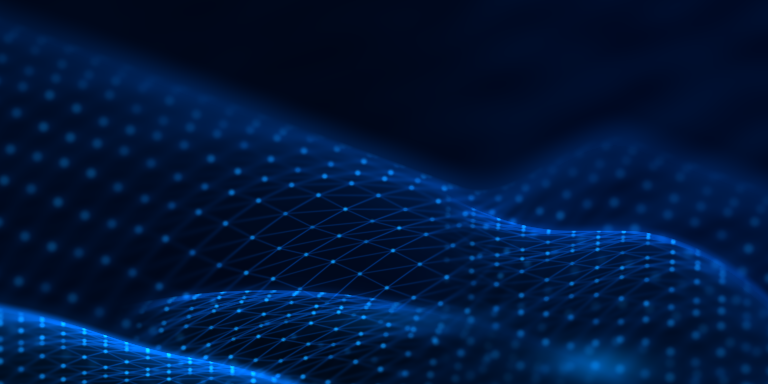
Give the GLSL for this background, as a WebGL 1 fragment shader.

```glsl
precision highp float;
// Glowing blue wire mesh folded into waves, seen with a shallow depth of field.
// Four sheets hang below ridge curves; each projects a sheared lattice, joined by
// threads and dots that blur away from a focus point, over a dim noisy backdrop.
uniform vec2 u_resolution;

float hash(vec2 p) {
  return fract(sin(dot(p, vec2(127.1, 311.7))) * 43758.5);
}

float gradientNoise(vec2 p) {
  vec2 i = floor(p), f = fract(p);
  vec2 s = f * f * (3.0 - 2.0 * f);
  vec4 n;
  for (int k = 0; k < 4; k++) {
    vec2 corner = vec2(mod(float(k), 2.0), floor(float(k) / 2.0));
    float angle = 6.2832 * hash(i + corner);
    float g = dot(vec2(cos(angle), sin(angle)), f - corner);
    if (k == 0) n.x = g;
    else if (k == 1) n.y = g;
    else if (k == 2) n.z = g;
    else n.w = g;
  }
  return mix(mix(n.x, n.y, s.x), mix(n.z, n.w, s.x), s.y);
}

// Upper silhouette of each sheet: 0 back, 1 right, 2 middle, 3 front left
float ridge(int sheet, float x) {
  if (sheet == 0) return 0.96 - 0.37 * x + 0.29 * smoothstep(1.2, 1.65, x);
  if (sheet == 1) {
    float rise = max(1.49 - x, 0.0), fall = max(x - 1.62, 0.0);
    return 0.4 + 0.9 * rise * rise - 1.2 * fall * fall;
  }
  if (sheet == 2) return 0.245 - 0.27 * (x - 0.7) * (x - 0.7);
  return 0.2 - 0.26 * x + 0.006 * sin(x * 12.0);
}

// Lattice is (column step, row step, shear); rows bunch up towards the ridge
vec2 node(int sheet, vec2 cell, vec3 lattice) {
  float v = lattice.y * cell.y;
  float x = lattice.x * cell.x - lattice.z * v;
  float sway = 0.009 * sin(cell.x * 1.3 + cell.y * 0.8) * min(v * 4.0, 1.0);
  return vec2(x, ridge(sheet, x) - v * v + sway);
}

float thread(vec2 p, vec2 a, vec2 b, float width) {
  vec2 ab = b - a;
  float t = clamp(dot(p - a, ab) / dot(ab, ab), 0.0, 1.0);
  float d = length(p - a - ab * t) / width;
  return exp(-d * d);
}

// Light of the threads and dots of one sheet
vec3 mesh(int sheet, vec2 p, vec3 lattice, vec2 focus) {
  float depth = ridge(sheet, p.x) - p.y;
  if (depth <= 0.0) return vec3(0.0);
  float v = sqrt(depth);
  vec2 base = floor(vec2((p.x + lattice.z * v) / lattice.x, v / lattice.y));
  float blur = 0.016 * smoothstep(0.15, 0.75, length((p - focus) * vec2(1.0, 1.6)));
  float width = max(0.0022, 0.55 / u_resolution.y) + blur;
  float radius = 0.0085 + 0.75 * blur;
  float lines = 0.0, dots = 0.0;
  for (int j = -1; j <= 1; j++) {
    for (int i = -2; i <= 2; i++) {
      vec2 cell = base + vec2(float(i), float(j));
      if (cell.y < 0.0) continue;
      vec2 a = node(sheet, cell, lattice);
      lines += 0.7 * thread(p, a, node(sheet, cell + vec2(1.0, 0.0), lattice), width);
      lines += thread(p, a, node(sheet, cell + vec2(0.0, 1.0), lattice), width);
      lines += 0.6 * thread(p, a, node(sheet, cell + vec2(-1.0, 1.0), lattice), width);
      float disc = 1.0 - smoothstep(0.15 * radius, radius, length(p - a));
      dots += disc * (0.35 + 0.65 * hash(cell + float(sheet) * 17.0));
    }
  }
  lines *= 0.0022 / width;
  dots *= pow(0.0085 / radius, 1.3);
  float fade = smoothstep(0.0, 0.06 + 28.0 * blur, v);
  return fade * (min(lines, 1.2) * vec3(0.0, 0.16, 0.37) + min(dots, 1.0) * vec3(0.06, 0.5, 0.62));
}

// Soft light that starts at a ridge and dies out below it
float ridgeGlow(float depth, float softness, float reach) {
  return smoothstep(-softness, softness * 0.6, depth) * exp(-max(depth, 0.0) / reach);
}

float spot(vec2 p, vec2 center, vec2 size) {
  vec2 q = (p - center) / size;
  return exp(-dot(q, q));
}

void main() {
  vec2 p = gl_FragCoord.xy / u_resolution.y;
  p.x *= 2.0 * u_resolution.y / u_resolution.x;

  // Backdrop, lighter at upper right, with faint slanted streaks
  float right = smoothstep(0.8, 1.7, p.x);
  vec3 color = mix(vec3(0.0, 0.028, 0.1), vec3(0.0, 0.05, 0.165), right);
  float streaks = gradientNoise(vec2(p.x * 3.0 + p.y * 4.0, p.y * 9.0 - p.x * 5.0));
  color += vec3(0.0, 0.025, 0.05) * streaks * (0.3 + right);

  // Back sheet with a wide, defocused crest
  float depth = ridge(0, p.x) - p.y;
  float reach = mix(0.11, 0.06, smoothstep(1.1, 1.4, p.x));
  float crest = 0.6 + 0.4 * smoothstep(0.0, 0.5, p.x) - 0.35 * smoothstep(1.1, 1.5, p.x);
  color += vec3(0.0, 0.12, 0.27) * crest * ridgeGlow(depth, 0.075, reach);
  color += 0.75 * mesh(0, p, vec3(0.07, 0.082, 1.05), vec2(0.9, 0.34));

  // Right sheet
  float extent = smoothstep(1.08, 1.3, p.x);
  depth = ridge(1, p.x) - p.y;
  color *= 1.0 - 0.5 * extent * smoothstep(-0.02, 0.04, depth);
  color += extent * (vec3(0.0, 0.1, 0.25) * ridgeGlow(depth, 0.02, 0.035)
    + vec3(0.0, 0.04, 0.1) * ridgeGlow(depth, 0.05, 0.35)
    + 0.65 * mesh(1, p, vec3(0.065, 0.06, 1.1), vec2(1.5, 0.42)));

  // Middle sheet, running out of focus to the lower right
  extent = smoothstep(0.28, 0.5, p.x) * (1.0 - 0.6 * smoothstep(0.9, 1.3, p.x));
  depth = ridge(2, p.x) - p.y;
  color *= 1.0 - 0.6 * extent * smoothstep(-0.01, 0.04, depth);
  color += extent * (vec3(0.0, 0.07, 0.16) * ridgeGlow(depth, 0.02, 0.05)
    + vec3(0.0, 0.025, 0.06) * ridgeGlow(depth, 0.05, 0.4)
    + 0.8 * mesh(2, p, vec3(0.065, 0.06, 1.2), vec2(0.72, 0.2)));
  color += vec3(0.0, 0.22, 0.36) * spot(p, vec2(1.56 - 0.5 * (p.y - 0.05), 0.05), vec2(0.12, 0.05));
  color += vec3(0.0, 0.1, 0.18) * spot(p, vec2(1.05, 0.17), vec2(0.2, 0.035));

  // Bright front sheet at lower left
  depth = ridge(3, p.x) - p.y;
  color *= 1.0 - 0.6 * smoothstep(-0.005, 0.02, depth);
  color += vec3(0.0, 0.29, 0.62) * ridgeGlow(depth, 0.018, 0.03);
  color += vec3(0.0, 0.09, 0.18) * ridgeGlow(depth, 0.06, 0.15);
  color += 0.8 * mesh(3, p, vec3(0.055, 0.055, 1.0), vec2(0.42, 0.12));

  gl_FragColor = vec4(min(color, 1.0), 1.0);
}
```
